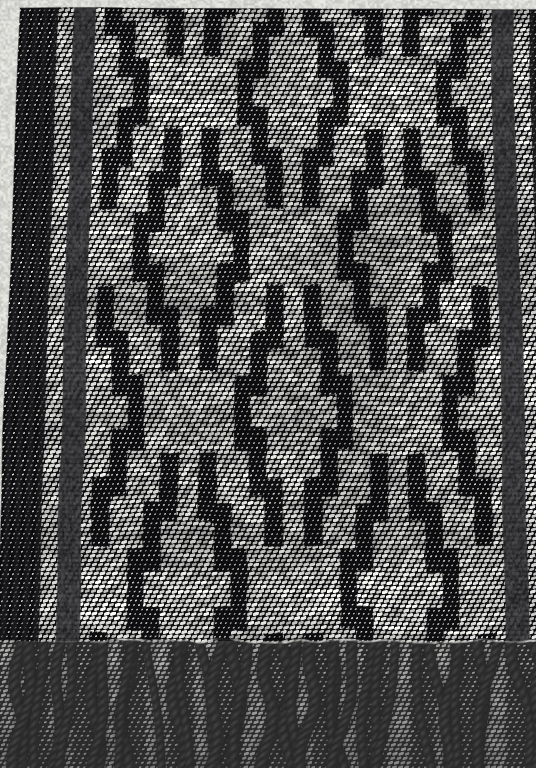
This pattern is drawn by a Shadertoy shader. Its source:

```glsl
// Black and ivory woven shawl: a half-drop lattice of stepped medallions,
// charcoal side bands and a twisted fringe. Distance functions set the
// motif; small slanted dashes in sheared rows form the twill over it.
#define HEIGHT 768.0               // canvas height in cloth units
#define PITCH vec2(103.0, 168.0)   // half-drop lattice spacing
#define CENTRE vec2(293.0, 412.0)  // one medallion centre
#define THREAD vec2(6.2, 4.5)      // twill dash spacing
#define TWILL_STEP 0.37            // row shift along the diagonal
#define HEM_Y 641.0                // start of the fringe
#define STRANDS 36
#define BLACK vec3(0.05, 0.05, 0.06)
#define CHARCOAL vec3(0.20, 0.20, 0.21)
#define IVORY vec3(0.95, 0.95, 0.93)

float hash(vec2 p) {
    return fract(sin(dot(p, vec2(127.1, 311.7))) * 43758.5453);
}

float noise(vec2 p) {
    vec2 i = floor(p), f = fract(p);
    f = f * f * (3.0 - 2.0 * f);
    return mix(mix(hash(i), hash(i + vec2(1, 0)), f.x),
               mix(hash(i + vec2(0, 1)), hash(i + vec2(1, 1)), f.x), f.y);
}

float box(vec2 p, vec2 lo, vec2 hi) {
    vec2 d = abs(p - 0.5 * (lo + hi)) - 0.5 * (hi - lo);
    return length(max(d, 0.0)) + min(max(d.x, d.y), 0.0);
}

float cover(float d, float w) {
    return 1.0 - smoothstep(-w, w, d);
}

// One quadrant of the outline: outer bar, middle step, upright prong
float medallion(vec2 p) {
    float d = box(p, vec2(42, -37), vec2(58, 37));
    d = min(d, box(p, vec2(26, 16), vec2(43, 81)));
    return min(d, box(p, vec2(10, 63), vec2(28, 128)));
}

float lattice(vec2 q) {
    vec2 r = abs(mod(q + 1.0, 2.0) - 1.0);
    return min(medallion(r * PITCH), medallion((1.0 - r) * PITCH));
}

// Slanted dashes, with uneven length and brightness
float twill(vec2 p, vec2 halfSize, float px) {
    vec2 g = p / THREAD;
    float row = floor(g.y);
    g.x += row * TWILL_STEP;
    float rnd = hash(vec2(floor(g.x), row));
    vec2 f = (fract(g) - 0.5) * THREAD;
    f.y += 0.28 * f.x;
    halfSize *= 0.88 + 0.24 * rnd;
    float r = 0.8 * min(halfSize.x, halfSize.y);
    float d = length(max(abs(f) - halfSize + r, 0.0)) - r;
    return cover(d, 0.6 * px) * (0.76 + 0.24 * rnd);
}

// Stepped field between two charcoal bands and dark selvedges
vec3 cloth(vec2 p, float x, float px) {
    float dy = p.y - CENTRE.y;
    vec2 q = vec2(x / PITCH.x, dy / (171.0 + 0.035 * dy));
    q += (vec2(noise(p / 9.0), noise(p / 9.0 + 40.0)) - 0.5) * 0.018;
    float a = abs(x);
    float pale = twill(p, vec2(2.65, 1.55), px);
    float dark = twill(p * vec2(1.25, 1.0), vec2(1.15, 0.75), px) * 0.85;
    float bars = cover(lattice(q), px) * cover(a - 206.0, px);
    float edge = smoothstep(-px, px, a - 245.0);
    float stripe = 0.5 + 0.5 * cos((a - 253.0) * 0.6);
    float ivory = mix(mix(pale, dark, bars), dark * (0.35 + 0.9 * stripe), edge);
    float streak = noise(p * vec2(0.02, 0.22));
    vec3 col = mix(BLACK, IVORY, ivory * (0.84 + 0.22 * streak));
    col += 0.05 * edge * (1.0 - stripe);
    float band = cover(abs(a - 217.0) - 11.5, px);
    vec3 felt = CHARCOAL * (0.55 + 0.8 * noise(p * vec2(0.5, 0.38)));
    return mix(col, felt, band * 0.92);
}

// Wavy twisted strands hanging over a shaded layer of cloth
vec3 fringe(vec2 p, float px) {
    float t = p.y - HEM_Y;
    float stripe = smoothstep(-0.3, 0.5, sin(p.x * 0.13));
    float lit = twill(p, mix(vec2(1.2, 0.8), vec2(2.4, 1.35), stripe), px);
    vec3 col = mix(BLACK, IVORY, lit * (0.72 - 0.002 * t));
    for (int i = 0; i < STRANDS; i++) {
        float k = float(i);
        float rnd = hash(vec2(k, 3.0)), lean = hash(vec2(k, 9.0)) - 0.5;
        float x = (k + rnd) * 15.5 - 8.0 + lean * t * 0.35;
        x += (2.0 + 4.0 * rnd) * sin(t * (0.035 + 0.03 * rnd) + k * 2.4);
        float w = 4.2 + 2.8 * rnd;
        float d = max(abs(p.x - x) - w, 5.0 * lean - t);
        float twist = 0.5 + 0.5 * sin(t * 0.75 + (p.x - x) * 0.6 + k);
        float gleam = twist * max(0.0, 1.0 - abs(p.x - x + 1.0) / w);
        col *= 1.0 - 0.3 * cover(d - 2.0, 3.0);
        col = mix(col, BLACK * 0.8 + 0.11 * gleam, cover(d, px));
    }
    return col;
}

void mainImage(out vec4 fragColor, in vec2 fragCoord) {
    float px = HEIGHT / iResolution.y;
    vec2 p = vec2(fragCoord.x, iResolution.y - fragCoord.y) * px;
    vec2 c = p + 3.0 * (vec2(noise(p / 85.0), noise(p / 85.0 + 17.0)) - 0.5);

    // The cloth fans out slightly towards the hem
    float x = (c.x - CENTRE.x) / (0.96 + 0.08 * c.y / HEM_Y);
    vec3 col = cloth(c, x, px);
    col *= 0.86 + 0.26 * noise(p / vec2(90.0, 60.0));

    float hem = HEM_Y + 4.0 * (noise(vec2(p.x * 0.06, 2.0)) - 0.5);
    col = mix(col, fringe(p, px), smoothstep(-px, px, p.y - hem));
    float thread = cover(abs(p.y - hem) - 1.0, px) * step(90.0, p.x);
    col = mix(col, IVORY * 0.85, thread * noise(p * vec2(0.2, 0.05)));

    // Pale speckled floor beyond the selvedge and top edge
    float outside = max(-285.0 - x, 9.0 - c.y) * step(p.y, HEM_Y);
    vec3 ground = IVORY * (0.8 + 0.18 * noise(p * 0.45));
    col = mix(col, ground, smoothstep(-px, px, outside - 0.5 * px));
    fragColor = vec4(clamp(col, 0.0, 1.0), 1.0);
}
```
